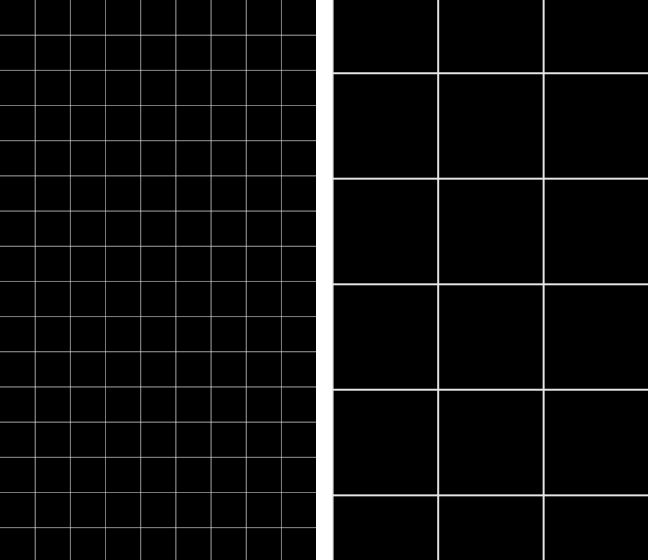
Left: the whole. Right: its middle third, enlarged.
A Shadertoy shader for this pattern:

```glsl
// Box-filtered coverage of evenly spaced lines; the first lies one cell in from the edge
vec2 lineCoverage(vec2 position, float cell, float width, float blur) {
    vec2 nearestLine = max(round(position / cell), 1.0) * cell;
    vec2 distanceToLine = abs(position - nearestLine);
    vec2 overlap = 0.5 * (width + blur) - distanceToLine;
    return clamp(overlap, 0.0, min(width, blur)) / blur;
}

void mainImage(out vec4 fragColor, in vec2 fragCoord) {
    // Canvas widths, measured from the upper left corner
    vec2 position = vec2(fragCoord.x, iResolution.y - fragCoord.y) / iResolution.x;

    // Nine square cells across, sixteen down, with hairline rules
    vec2 coverage = lineCoverage(position, 0.11132, 0.00208, 1.25 / iResolution.x);
    float grid = 1.0 - (1.0 - coverage.x) * (1.0 - coverage.y);

    vec3 background = vec3(0.0);
    vec3 lineColor = vec3(0.9);
    fragColor = vec4(mix(background, lineColor, grid), 1.0);
}
```
